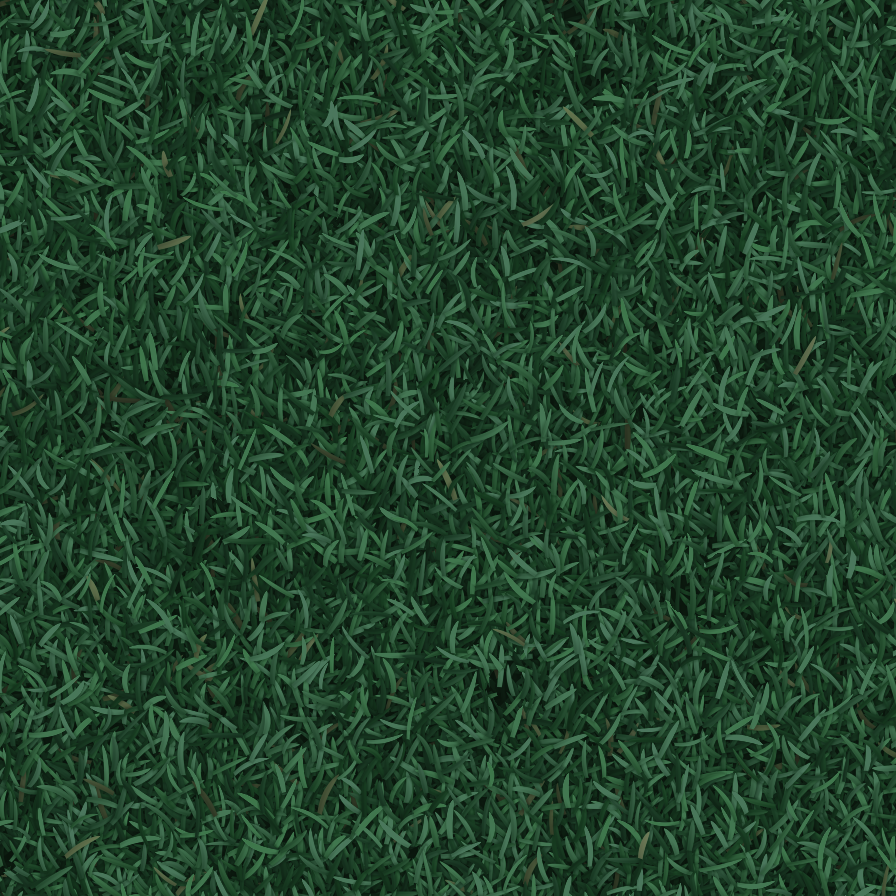
A WebGL 1 fragment shader for this texture:

```glsl
precision highp float;
// Dense lawn seen from above: short tapered blades over dark soil.
// Layers of jittered cells are stacked from deep to high; each blade shades
// what lies below it, and the summed tone is turned into green by a ramp.
uniform vec2 u_resolution;

const int LAYERS = 14;
const float CELL = 0.026;

const vec3 DEEP = vec3(0.035, 0.080, 0.045);
const vec3 DARK = vec3(0.070, 0.170, 0.100);
const vec3 MID = vec3(0.100, 0.240, 0.140);
const vec3 LIGHT = vec3(0.175, 0.335, 0.220);
const vec3 BRIGHT = vec3(0.270, 0.465, 0.330);
const vec3 STRAW = vec3(0.400, 0.400, 0.270);

vec4 hash4(vec3 p) {
  vec4 q = fract(p.xyzx * vec4(0.1031, 0.1030, 0.0973, 0.1099));
  q += dot(q, q.wzxy + 33.33);
  return fract((q.xxyz + q.yzzw) * q.zywx);
}

float valueNoise(vec2 p) {
  vec2 i = floor(p);
  vec2 f = fract(p);
  f = f * f * (3.0 - 2.0 * f);
  float low = mix(hash4(vec3(i, 91.0)).x, hash4(vec3(i + vec2(1.0, 0.0), 91.0)).x, f.x);
  float high = mix(hash4(vec3(i + vec2(0.0, 1.0), 91.0)).x, hash4(vec3(i + 1.0, 91.0)).x, f.x);
  return mix(low, high, f.y);
}

float ramp(float a, float b, float t) {
  return clamp((t - a) / (b - a), 0.0, 1.0);
}

// Signed distance to a bent, tapered blade, its height (0 root, 1 tip)
// and its place across the width (-1 to 1).
vec3 bladeShape(vec2 p, float angle, float halfLength, float halfWidth, float bend) {
  float c = cos(angle);
  float s = sin(angle);
  vec2 q = vec2(c * p.x + s * p.y, c * p.y - s * p.x);
  float along = clamp(q.y / halfLength, -1.0, 1.0);
  q.x -= bend * (along * along - 0.4);
  float height = 0.5 + 0.5 * along;
  float width = halfWidth * (0.55 + 0.9 * height) * pow(1.0 - height, 0.6) * 1.3;
  float dist = max(abs(q.x) - width, abs(q.y) - halfLength);
  return vec3(dist, height, clamp(q.x / (width + 0.0003), -1.0, 1.0));
}

// Paints one blade over the state: x tone, y cool tint, z dryness.
vec3 paintBlade(vec3 state, vec2 p, vec3 id, float depth, float pixel) {
  vec4 form = hash4(id);
  vec4 look = hash4(id + 57.3);
  float angle = (form.x + form.y - 1.0) * 1.9;
  float halfLength = mix(0.014, 0.025, form.z);
  float halfWidth = mix(0.0023, 0.0040, form.w);
  float bend = (look.x - 0.5) * 0.009;
  vec3 shape = bladeShape(p, angle, halfLength, halfWidth, bend);

  float shade = 1.0 - smoothstep(-0.001, 0.0045, shape.x);
  state.x *= 1.0 - 0.28 * shade;

  float tone = depth * (0.28 + 0.95 * look.y);
  tone *= mix(0.72, 1.15, shape.y);
  tone += 0.09 * depth * smoothstep(-0.4, 0.4, shape.z) - 0.03;
  float dry = step(0.985, look.w) * 0.7;
  float cover = 1.0 - smoothstep(-0.6 * pixel, 0.7 * pixel, shape.x);
  return mix(state, vec3(tone, look.z * 2.0 - 1.0, dry), cover);
}

// Adds the nine nearest cells of one layer; bare spots lose more blades.
vec3 paintLayer(vec3 state, vec2 uv, float layer, float depth, float bare, float pixel) {
  vec2 grid = uv / CELL + hash4(vec3(layer, 7.0, 3.0)).xy * 40.0 + 5.0;
  vec2 home = floor(grid);
  for (int j = -1; j <= 1; j++) {
    for (int i = -1; i <= 1; i++) {
      vec2 cell = home + vec2(float(i), float(j));
      vec4 place = hash4(vec3(cell, layer + 20.0));
      if (place.z > bare) {
        vec2 offset = (grid - cell - place.xy) * CELL;
        state = paintBlade(state, offset, vec3(cell, layer), depth, pixel);
      }
    }
  }
  return state;
}

vec3 grassColor(vec3 state) {
  float tone = state.x;
  vec3 color = mix(DEEP, DARK, ramp(0.02, 0.22, tone));
  color = mix(color, MID, ramp(0.22, 0.42, tone));
  color = mix(color, LIGHT, ramp(0.42, 0.64, tone));
  color = mix(color, BRIGHT, ramp(0.64, 0.95, tone));
  color += state.y * tone * vec3(0.025, 0.0, 0.035);
  return mix(color, STRAW * (0.4 + 0.6 * tone), state.z);
}

void main() {
  float pixel = 1.0 / min(u_resolution.x, u_resolution.y);
  vec2 uv = gl_FragCoord.xy * pixel;
  float patches = 0.65 * valueNoise(uv * 9.0 + 3.0) + 0.35 * valueNoise(uv * 21.0 + 40.0);
  float bare = 0.65 * smoothstep(0.66, 0.88, patches);

  vec3 state = vec3(0.06, 0.8, 0.0);
  for (int k = 0; k < LAYERS; k++) {
    float depth = float(k + 1) / float(LAYERS);
    state = paintLayer(state, uv, float(k), depth, bare, pixel);
  }
  state.x *= 1.06 - 0.12 * patches;
  gl_FragColor = vec4(grassColor(state), 1.0);
}
```
